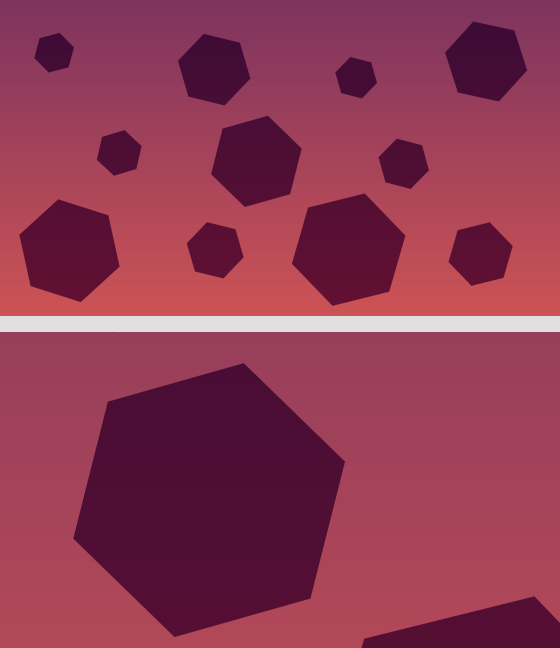
Top: the whole. Bottom: its middle third, enlarged.
This background is drawn by a Shadertoy shader. Its source:

```glsl
// Dark tilted hexagons of mixed sizes scattered over a vertical sunset gradient.
// A staggered grid with hashed jitter places them, a modular stride shuffles
// their sizes, and a hexagon distance function gives smooth edges.

#define COLUMNS 4
#define HEX_COUNT 11
#define ROW_PITCH 0.295
#define STAGGER 0.35
#define MIN_RADIUS 0.065
#define MAX_RADIUS 0.185
#define SIZE_BIAS 1.6
#define JITTER 0.05
#define SKY_TOP vec3(0.49, 0.20, 0.37)
#define SKY_BOTTOM vec3(0.80, 0.325, 0.333)
#define HEX_TOP vec3(0.225, 0.042, 0.213)
#define HEX_BOTTOM vec3(0.39, 0.065, 0.195)

float hash(vec2 p) {
    return fract(sin(dot(p, vec2(127.1, 311.7))) * 43758.5453);
}

// Distance to a hexagon with a corner pointing up; radius reaches the corners.
float hexagonDistance(vec2 p, float radius) {
    p = abs(p);
    return max(p.x, dot(p, vec2(0.5, 0.8660))) - 0.8660 * radius;
}

vec2 rotate(vec2 p, float angle) {
    float c = cos(angle), s = sin(angle);
    return vec2(c * p.x - s * p.y, s * p.x + c * p.y);
}

// Distance to the nearest of the scattered hexagons.
float hexagonField(vec2 p, float aspect) {
    float nearest = 1e3;
    for (int i = 0; i < HEX_COUNT; i++) {
        // Rows hold 4, 3 and 4 cells; the middle row is shifted sideways.
        int slot = i < 2 * COLUMNS - 1 ? i : i + 1;
        int row = slot / COLUMNS;
        float column = float(slot % COLUMNS) + 0.5;
        if (row == 1) column += STAGGER;
        vec2 center = vec2(column / float(COLUMNS) * aspect,
                           0.5 + float(1 - row) * ROW_PITCH);

        // Every size rank from 0 to 1 appears exactly once.
        float rank = float((6 * i) % HEX_COUNT) / float(HEX_COUNT - 1);
        float radius = mix(MIN_RADIUS, MAX_RADIUS, pow(rank, SIZE_BIAS));

        // Small hexagons have more room to wander.
        vec2 seed = vec2(float(i), 3.0);
        vec2 wander = vec2(hash(seed), hash(seed + 17.0)) * 2.0 - 1.0;
        center += wander * JITTER * (1.1 - rank);

        // Lean to either side by a similar angle.
        float lean = mix(0.20, 0.31, hash(seed + 31.0));
        if (hash(seed + 47.0) < 0.5) lean = -lean;
        nearest = min(nearest, hexagonDistance(rotate(p - center, lean), radius));
    }
    return nearest;
}

void mainImage(out vec4 fragColor, in vec2 fragCoord) {
    vec2 p = fragCoord / iResolution.y;
    float pixel = 1.0 / iResolution.y;

    vec3 sky = mix(SKY_BOTTOM, SKY_TOP, p.y);
    vec3 hexagon = mix(HEX_BOTTOM, HEX_TOP, p.y);

    float d = hexagonField(p, iResolution.x / iResolution.y);
    float coverage = 1.0 - smoothstep(-0.7 * pixel, 0.7 * pixel, d);
    fragColor = vec4(mix(sky, hexagon, coverage), 1.0);
}
```
